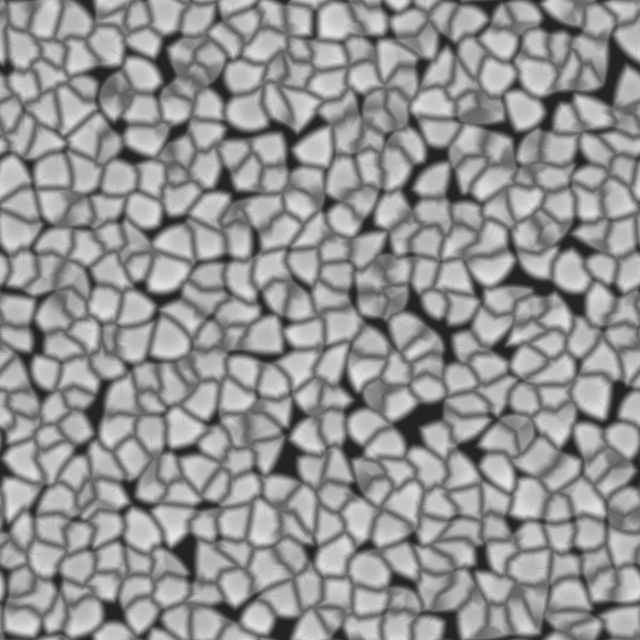
Give the GLSL for this texture, as a WebGL 2 fragment shader.

```glsl
#version 300 es
precision highp float;
// Tightly packed grey stone chips with soft dark joints, seamless on all sides.
// Each cell of a wrapping grid holds one chip: three circular arcs intersected.
// The deepest chip wins a point; its lead over the runner-up carves the joint.

uniform vec2 u_resolution;
out vec4 fragColor;

const float GRID = 20.0;
const float TAU = 6.28319;

// Integer hash of a wrapped cell and a channel, three values in 0..1
vec3 hash(vec2 cell, int channel) {
    uvec3 v = uvec3(uvec2(mod(cell, GRID)), uint(channel));
    v = v * 1664525u + 1013904223u;
    v.x += v.y * v.z; v.y += v.z * v.x; v.z += v.x * v.y;
    v ^= v >> 16u;
    v.x += v.y * v.z; v.y += v.z * v.x; v.z += v.x * v.y;
    return vec3((v >> 8u) & 0xffffu) / 65535.0;
}

// Depth inside a chip around the origin, negative outside
float chipDepth(vec2 p, vec2 cell, float turn) {
    float depth = 0.92 - length(p);
    for (int k = 0; k < 3; k++) {
        vec3 h = hash(cell, k + 1);
        float angle = TAU * (turn + (float(k) + 0.45 * (h.x - 0.5)) / 3.0);
        vec2 normal = vec2(cos(angle), sin(angle));
        float bend = mix(0.25, 4.0, h.z * h.z);   // small is round, large is flat
        float reach = mix(0.38, 0.66, h.y);
        depth = min(depth, reach + bend - length(p + normal * bend));
    }
    return depth;
}

void main() {
    vec2 pos = gl_FragCoord.xy / u_resolution * GRID;
    vec2 home = floor(pos);

    // Find the deepest chip and the runner-up
    float first = -9.0, second = -9.0;
    vec2 local = vec2(0.0);
    vec3 trait = vec3(0.0);
    for (int y = -2; y <= 2; y++) {
        for (int x = -2; x <= 2; x++) {
            vec2 cell = home + vec2(x, y);
            vec3 seed = hash(cell, 0);
            vec2 p = pos - cell - 0.5 - 0.75 * (seed.xy - 0.5);
            float depth = chipDepth(p, cell, seed.z);
            if (depth > first) {
                second = first;
                first = depth;
                local = p;
                trait = hash(cell, 7);
            } else {
                second = max(second, depth);
            }
        }
    }

    // Rounded joints between touching chips, smooth hollows in the gaps
    float lead = first - second;
    float blend = max(0.1 - lead, 0.0);
    float hollow = first + 2.5 * blend * blend;
    float joint = sqrt(0.25 * lead * lead + 0.0016) - 0.06;
    float body = smoothstep(-0.17, 0.18, min(hollow, joint));

    // Brighter rims, slightly more so below, and a tone per chip
    float radius = length(local);
    float rim = 0.1 * smoothstep(0.1, 0.6, radius) - 0.06 * local.y;
    float tone = 0.14 + body * (0.57 + 0.07 * trait.x + rim);

    // Faint hairline cracks running outward
    float spoke = fract(atan(local.y, local.x + 1e-5) * 5.0 / TAU + trait.y) - 0.5;
    float crackDistance = abs(spoke) * TAU / 5.0 * radius;
    float crack = (1.0 - smoothstep(0.0, 0.035, crackDistance)) * smoothstep(0.12, 0.35, radius);
    tone -= 0.07 * crack * body * trait.z;

    fragColor = vec4(vec3(tone), 1.0);
}
```
